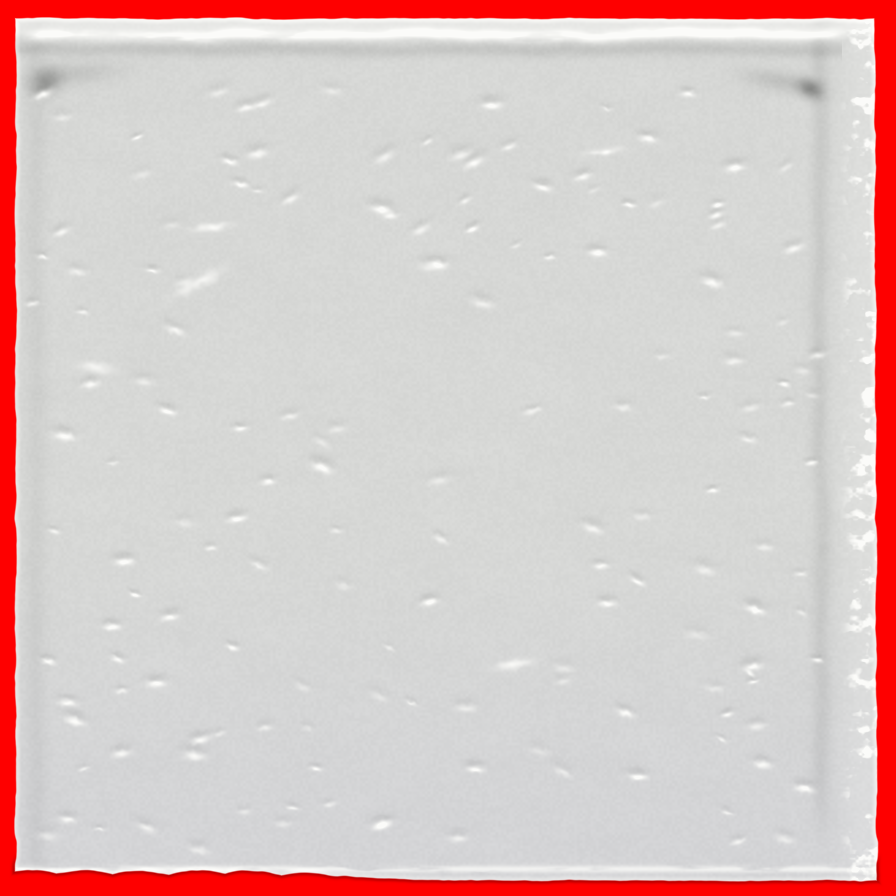
A Shadertoy shader for this texture:

```glsl
#define CELLS 25.0
#define SPECK_CHANCE 0.40
#define SPECK_SIZE vec2(0.0085, 0.0034)
#define EDGE_ROUGHNESS 0.004
#define GRAIN 0.022
#define BACKDROP vec3(0.995, 0.0, 0.0)
#define GLAZE_TOP vec3(0.842, 0.846, 0.838)
#define GLAZE_BOTTOM vec3(0.828, 0.830, 0.838)
#define HIGHLIGHT vec3(0.985, 0.985, 0.975)

float hash(vec2 p) {
    vec3 q = fract(vec3(p.xyx) * 0.1031);
    q += dot(q, q.yzx + 33.33);
    return fract((q.x + q.y) * q.z);
}

float noise(vec2 p) {
    vec2 i = floor(p), f = fract(p);
    f = f * f * (3.0 - 2.0 * f);
    return mix(mix(hash(i), hash(i + vec2(1, 0)), f.x),
               mix(hash(i + vec2(0, 1)), hash(i + vec2(1, 1)), f.x), f.y);
}

float fbm(vec2 p) {
    return 0.55 * noise(p) + 0.3 * noise(p * 2.1 + 7.3) + 0.15 * noise(p * 4.3 + 3.1);
}

float bell(float x, float center, float width) {
    float t = (x - center) / width;
    return exp(-t * t);
}

float blob(vec2 p, vec2 radius, float angle) {
    float c = cos(angle), s = sin(angle);
    vec2 q = vec2(c * p.x + s * p.y, c * p.y - s * p.x) / radius;
    return exp(-dot(q, q));
}

// Distance inside the ragged, slightly skewed tile outline
float tileInset(vec2 p) {
    float roughX = (fbm(vec2(p.x * 38.0, 2.0)) - 0.5) * EDGE_ROUGHNESS;
    float roughY = (fbm(vec2(9.0, p.y * 38.0)) - 0.5) * EDGE_ROUGHNESS;
    float scallop = 0.004 * abs(sin(p.x * 50.0)) * (1.0 - smoothstep(0.3, 0.42, p.x));
    float left = p.x - 0.0175 - roughY;
    float right = mix(0.979, 0.976, p.y) + roughY - p.x;
    float bottom = p.y - mix(0.024, 0.017, smoothstep(0.3, 0.5, p.x)) - scallop - roughX;
    float top = 0.979 + roughX - p.y;
    return min(min(left, right), min(bottom, top));
}

// Pits: x is the bright lip, y the shade above it
vec2 scatteredPits(vec2 p) {
    vec2 light = vec2(0.0);
    vec2 home = floor(p * CELLS);
    for (int j = -1; j <= 1; j++)
    for (int i = -1; i <= 1; i++) {
        vec2 cell = home + vec2(i, j);
        vec2 jitter = vec2(hash(cell + 11.7), hash(cell + 47.3));
        vec2 center = (cell + jitter) / CELLS;
        float sparse = blob(center - vec2(0.54, 0.50), vec2(0.22, 0.18), 0.0);
        float chance = SPECK_CHANCE * (1.0 - 0.6 * sparse);
        float inside = step(0.035, center.x) * step(center.x, 0.915)
                     * step(0.05, center.y) * step(center.y, 0.90);
        float present = step(hash(cell + 83.1), chance) * inside;
        float size = mix(0.6, 1.25, hash(cell + 29.9));
        float angle = mix(-0.5, 0.3, hash(cell + 61.4)) + 0.25 * smoothstep(0.5, 0.8, center.y);
        float power = present * mix(0.35, 1.25, hash(cell + 5.2));
        vec2 q = p - center + 0.002 * (noise(p * 190.0) - 0.5);
        light.x += power * blob(q, SPECK_SIZE * size, angle);
        light.y += power * blob(q - vec2(-0.001, 0.007) * size, SPECK_SIZE * size * 1.3, angle);
    }
    return light;
}

// Longer raised scratches
float streaks(vec2 p) {
    vec2 q = p + 0.004 * (vec2(noise(p * 120.0), noise(p * 120.0 + 40.0)) - 0.5);
    return blob(q - vec2(0.221, 0.684), vec2(0.026, 0.006), 0.48)
         + blob(q - vec2(0.236, 0.746), vec2(0.020, 0.004), 0.15)
         + blob(q - vec2(0.674, 0.831), vec2(0.018, 0.004), 0.10)
         + blob(q - vec2(0.573, 0.258), vec2(0.018, 0.005), 0.25)
         + blob(q - vec2(0.107, 0.590), vec2(0.017, 0.006), -0.15);
}

void mainImage(out vec4 fragColor, in vec2 fragCoord) {
    vec2 p = fragCoord / iResolution.xy;
    float pixel = 1.0 / iResolution.y;
    float inset = tileInset(p);

    // Glaze body with mottling and fine grain
    vec3 color = mix(GLAZE_BOTTOM, GLAZE_TOP, smoothstep(0.0, 0.45, p.y));
    color += 0.014 * (fbm(p * vec2(18.0, 34.0)) - 0.5);
    color += GRAIN * (noise(p * 330.0) - 0.5);

    // Soft grooves along the sides and dark upper corners
    float wobble = 0.008 * (fbm(p * 14.0) - 0.5);
    float shade = 0.055 * bell(p.x, 0.916 + wobble, 0.010) * smoothstep(0.03, 0.15, p.y);
    shade += 0.035 * bell(p.x, 0.040 + wobble, 0.012);
    shade += 0.07 * bell(p.y, 0.945 + wobble, 0.008) * step(p.x, 0.94);
    shade += 0.19 * blob(p - vec2(0.052, 0.910), vec2(0.018, 0.014), 0.4);
    shade += 0.07 * blob(p - vec2(0.090, 0.918), vec2(0.045, 0.012), 0.1);
    shade += 0.25 * blob(p - vec2(0.904, 0.901), vec2(0.014, 0.010), -0.5);
    shade += 0.09 * blob(p - vec2(0.870, 0.909), vec2(0.040, 0.011), -0.2);

    // Lit rims: broad at the top, thin at the bottom, broken at the sides
    float broken = smoothstep(0.25, 0.6, fbm(p * vec2(22.0, 90.0)));
    float topSpan = smoothstep(0.02, 0.05, p.x) * (1.0 - smoothstep(0.92, 0.95, p.x));
    float ridgeY = 0.961 + 0.008 * (fbm(vec2(p.x * 18.0, 5.0)) - 0.5);
    float glow = topSpan * bell(p.y, ridgeY, 0.006) * mix(0.5, 1.0, broken);
    glow += 0.45 * smoothstep(0.954, 0.966, p.y);
    glow += 0.75 * bell(p.y, 0.030, 0.004) * broken;
    float flecks = smoothstep(0.54, 0.76, fbm(p * vec2(65.0, 80.0) + 15.0));
    glow += flecks * smoothstep(0.935, 0.960, p.x);
    glow += 0.18 * smoothstep(0.925, 0.965, p.x);
    glow += 0.5 * (1.0 - smoothstep(0.0, 0.007, inset));

    vec2 pits = scatteredPits(p);
    color -= shade + 0.055 * min(pits.y, 1.0);
    glow += pits.x + streaks(p) * mix(0.55, 1.1, noise(p * 130.0));
    color = mix(color, HIGHLIGHT, clamp(glow, 0.0, 1.0));

    // Tile cut out against the backdrop, with a faint dark seam below
    float cover = smoothstep(-pixel, pixel, inset);
    float seam = bell(inset, -0.001, 0.0025) * (1.0 - smoothstep(0.03, 0.05, p.y));
    vec3 outside = BACKDROP * (1.0 - 0.25 * seam);
    fragColor = vec4(clamp(mix(outside, color, cover), 0.0, 1.0), 1.0);
}
```
